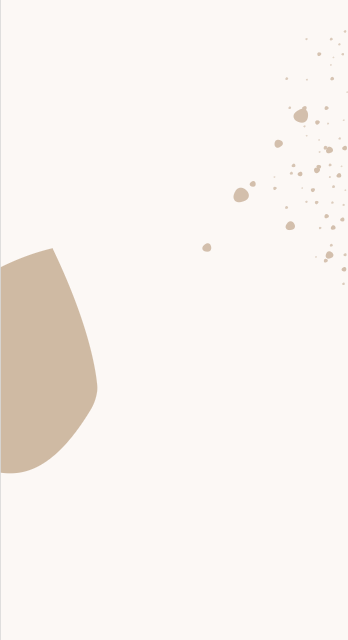
This background is drawn by a WebGL 1 fragment shader. Its source:

```glsl
precision highp float;
// Cream backdrop with a tan pebble at the left edge and a spray of paint at the right.

#define CREAM vec3(0.988, 0.973, 0.961)
#define TAN vec3(0.812, 0.729, 0.639)
#define SPLASH vec3(0.827, 0.749, 0.675)
#define RULE_COLOR vec3(0.85, 0.85, 0.85)
#define RULE_WIDTH 0.0013
#define ASPECT 0.543
#define CELL 0.021
#define SPRAY_CENTER vec2(0.535, 0.755)
#define SPRAY_SIZE vec2(0.125, 0.24)

uniform vec2 u_resolution;

float hash(vec2 p) {
  vec3 q = fract(vec3(p.xyx) * 0.1031);
  q += dot(q, q.yzx + 33.33);
  return fract((q.x + q.y) * q.z);
}

// Coverage of the inside of a distance field, softened over one pixel
float fill(float d) {
  float pixel = 1.0 / u_resolution.y;
  return clamp(0.5 - d / pixel, 0.0, 1.0);
}

float smoothMax(float a, float b, float k) {
  float h = max(k - abs(a - b), 0.0) / k;
  return max(a, b) + h * h * k * 0.25;
}

// Three curved sides: sloping top, bowed right flank, round belly
float pebble(vec2 p) {
  float top = (p.y - 0.582 - 0.5 * p.x + 1.61 * p.x * p.x) * 0.92;
  float rise = max((p.y - 0.388) / 0.224, 0.0);
  float flank = (p.x - 0.1523 + 0.0703 * pow(rise, 1.53)) * 0.92;
  float run = abs(p.x - 0.0156) / 0.134;
  float slope = 1.776 * pow(run, 1.1);
  float belly = (0.2604 + 0.1133 * pow(run, 2.1) - p.y) / sqrt(1.0 + slope * slope);
  return max(top, smoothMax(flank, belly, 0.01));
}

// Slightly lumpy droplet
float drop(vec2 p, vec2 center, float radius) {
  vec2 q = p - center;
  float angle = atan(q.y, q.x + 0.000001);
  float lump = 0.06 * sin(3.0 * angle + center.x * 90.0)
             + 0.05 * cos(2.0 * angle - 1.0);
  return length(q) - radius * (1.0 + lump);
}

// Large droplets that lead the spray
float drops(vec2 p) {
  float d = drop(p, vec2(0.470, 0.819), 0.0110);
  d = min(d, drop(p, vec2(0.376, 0.695), 0.0115));
  d = min(d, drop(p, vec2(0.3945, 0.7125), 0.0045));
  d = min(d, drop(p, vec2(0.323, 0.613), 0.0067));
  d = min(d, drop(p, vec2(0.453, 0.647), 0.0070));
  d = min(d, drop(p, vec2(0.4345, 0.7755), 0.0063));
  d = min(d, drop(p, vec2(0.514, 0.6015), 0.0058));
  d = min(d, drop(p, vec2(0.514, 0.7655), 0.0052));
  return min(d, drop(p, vec2(0.4945, 0.734), 0.0045));
}

// Fine specks, one per grid cell, denser near the spray center
float specks(vec2 p) {
  vec2 id = floor(p / CELL);
  vec2 spread = ((id + 0.5) * CELL - SPRAY_CENTER) / SPRAY_SIZE;
  float density = 0.95 * (1.0 - dot(spread, spread));
  float present = step(hash(id + 7.0), density);
  vec2 jitter = vec2(hash(id + 19.0), hash(id + 43.0));
  vec2 center = (id + 0.18 + 0.64 * jitter) * CELL;
  float size = hash(id + 71.0);
  float radius = mix(0.0013, 0.0036, size * size);
  return present * fill(drop(p, center, radius)) * mix(0.55, 1.0, size);
}

void main() {
  vec2 p = gl_FragCoord.xy / u_resolution * vec2(ASPECT, 1.0);
  vec3 color = mix(CREAM, TAN, fill(pebble(p)));

  // Paint spray
  color = mix(color, SPLASH, max(fill(drops(p)), specks(p)));

  // Hairline along the left edge
  color = mix(color, RULE_COLOR, fill(p.x - RULE_WIDTH));
  gl_FragColor = vec4(color, 1.0);
}
```
